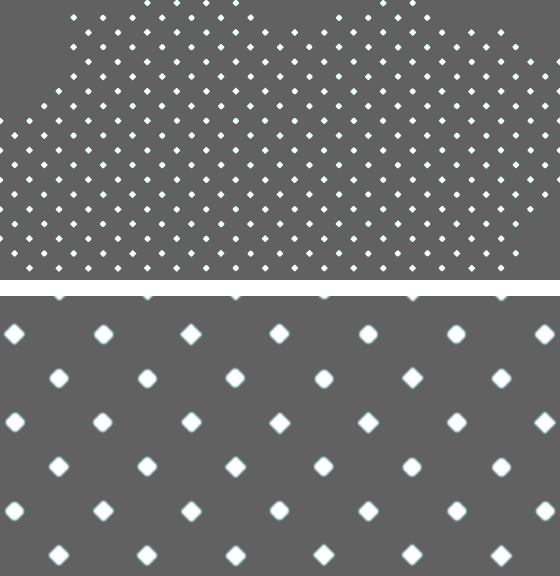
Top, the full canvas; bottom, a detail of the centre.
Reproduce this pattern procedurally as a Shadertoy shader.

```glsl
const vec3 GROUND = vec3(0.38);
const vec3 DOT = vec3(0.99, 1.0, 0.995);
const float PITCH = 1.0 / 19.0;      // spacing of rows and columns
const float TOP_MARGIN = 0.0105;     // top edge to first row
const float HALF_SIDE = 0.0091;
const float ROUND_MIN = 0.0022;
const float ROUND_MAX = 0.0062;
const float JITTER = 0.0007;
const float SOFTNESS = 0.0024;
const float FRINGE = 0.0004;         // extra reach of green and blue
const float LAST_ROW = 18.0;

vec3 hash3(vec2 p) {
    vec3 q = fract(p.xyx * vec3(0.1031, 0.1030, 0.0973));
    q += dot(q, q.yxz + 33.33);
    return fract((q.xxy + q.yzz) * q.zyx);
}

float roundedDiamond(vec2 p, float halfSide, float corner) {
    p = abs(vec2(p.x + p.y, p.x - p.y)) * 0.70711;
    vec2 q = p - halfSide + corner;
    return length(max(q, 0.0)) + min(max(q.x, q.y), 0.0) - corner;
}

// Stepped outline of the dotted area; rows count downwards
bool isFilled(float col, float row) {
    float first = row < 1.0 ? 10.0
                : row < 6.0 ? 5.0
                : row < 8.0 ? 10.0 - row
                : row < LAST_ROW ? 0.0 : 2.0;
    float last = row < 2.0 ? 29.0
               : row < 4.0 ? 32.0 + row
               : row < 14.0 ? 38.0 : max(50.0 - row, 35.0);
    bool notch = row < 2.0 && col > 17.5 && col < 24.5 - 2.0 * row;
    return row <= LAST_ROW && col >= first && col <= last && !notch;
}

void mainImage(out vec4 fragColor, in vec2 fragCoord) {
    vec2 p = fragCoord / iResolution.y;
    p.y = 1.0 - p.y - TOP_MARGIN;

    // Nearest dot of the staggered grid
    float row = floor(p.y / PITCH + 0.5);
    float parity = mod(row, 2.0);
    float col = 2.0 * floor((p.x / PITCH - parity) * 0.5 + 0.5) + parity;
    vec2 local = p - vec2(col, row) * PITCH;

    // Small differences in position and corner rounding
    vec3 rnd = hash3(vec2(col, row) + 7.0);
    local -= (rnd.xy - 0.5) * 2.0 * JITTER;
    float corner = mix(ROUND_MIN, ROUND_MAX, rnd.z);
    float d = roundedDiamond(local, HALF_SIDE, corner);

    // Soft edge with a cool fringe
    float soft = max(SOFTNESS, 0.6 / iResolution.y);
    vec3 reach = vec3(0.0, FRINGE, FRINGE);
    vec3 cover = 1.0 - smoothstep(vec3(-soft), vec3(soft), d - reach);
    cover *= isFilled(col, row) ? 1.0 : 0.0;

    fragColor = vec4(mix(GROUND, DOT, cover), 1.0);
}
```
